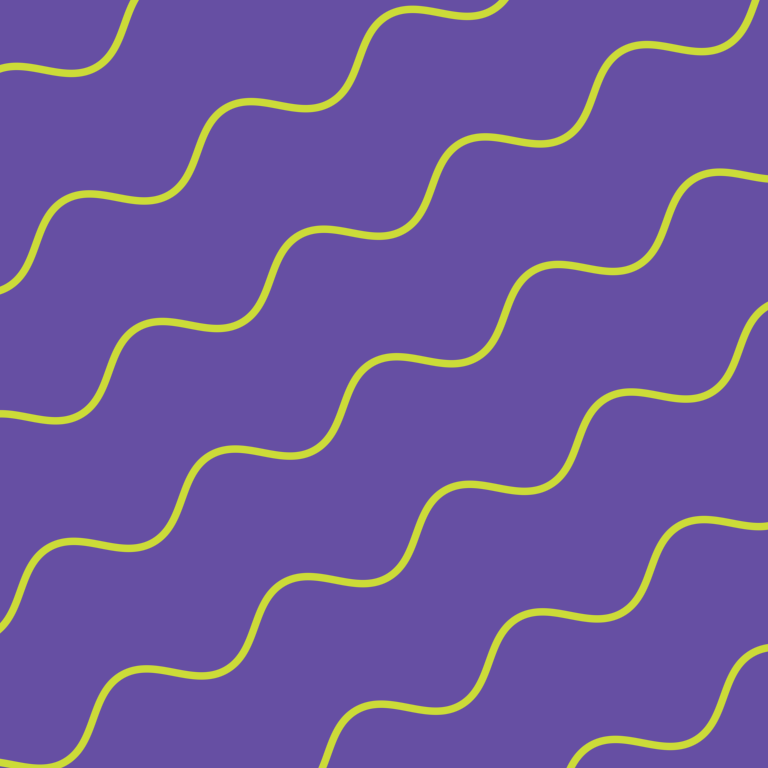
This pattern is drawn by a WebGL 2 fragment shader. Its source:

```glsl
#version 300 es
precision highp float;
// Thin lime wavy lines climbing diagonally across a flat violet ground.

#define TILT 0.5192             // angle of the wave axis, radians
#define WAVELENGTH 0.2422       // length of one wave along the axis
#define ROW_SPACING 0.1913      // distance between neighbouring lines
#define AMPLITUDE 0.0313        // height of a crest above the axis
#define OVERTONE 0.017          // third harmonic, steepens the flanks
#define LINE_WIDTH 0.0097
#define ANCHOR vec2(0.5523, 0.5309) // middle of one falling flank
#define GROUND_COLOR vec3(0.40, 0.31, 0.64)
#define LINE_COLOR vec3(0.80, 0.86, 0.22)

uniform vec2 u_resolution;
out vec4 fragColor;

const float TAU = 6.2831853;

// Distance to the wave around y = 0, corrected for its local slope.
float waveDistance(vec2 p) {
    float k = TAU / WAVELENGTH;
    float phase = k * p.x;
    float height = -AMPLITUDE * (sin(phase) + OVERTONE * sin(3.0 * phase));
    float slope = -AMPLITUDE * k * (cos(phase) + 3.0 * OVERTONE * cos(3.0 * phase));
    return abs(p.y - height) / sqrt(1.0 + slope * slope);
}

void main() {
    float pixel = 1.0 / min(u_resolution.x, u_resolution.y);
    vec2 p = gl_FragCoord.xy * pixel - ANCHOR;

    // Turn into the frame of the waves: x along the axis, y across it.
    float c = cos(TILT), s = sin(TILT);
    vec2 q = vec2(c * p.x + s * p.y, c * p.y - s * p.x);

    // Repeat the line across the axis.
    q.y -= ROW_SPACING * floor(q.y / ROW_SPACING + 0.5);

    // Stroke with a smooth edge.
    float edge = waveDistance(q) - 0.5 * LINE_WIDTH;
    float stroke = 1.0 - smoothstep(-0.8 * pixel, 0.8 * pixel, edge);
    fragColor = vec4(mix(GROUND_COLOR, LINE_COLOR, stroke), 1.0);
}
```
